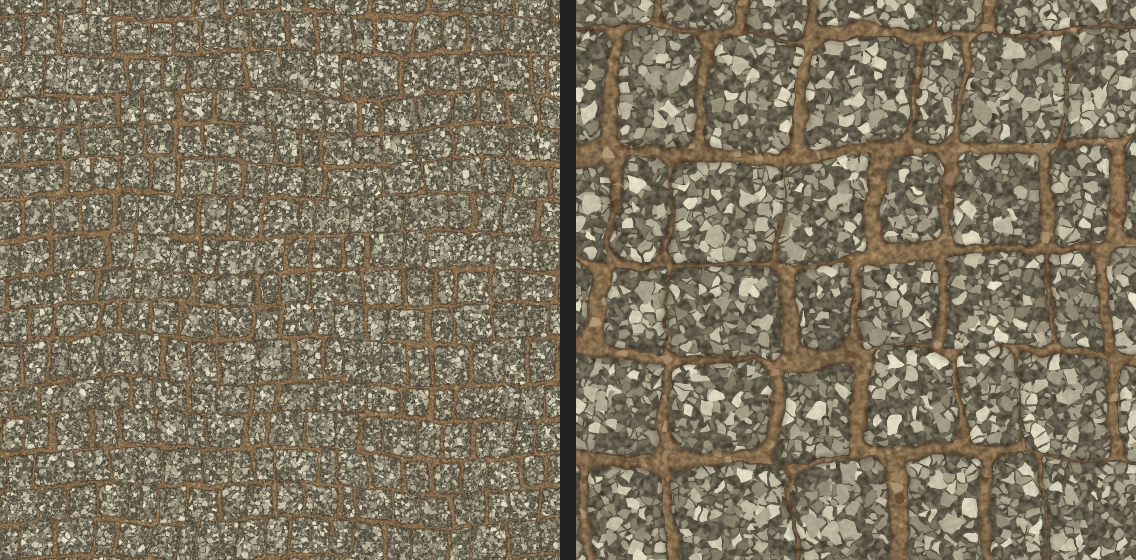
Left: the whole. Right: its middle third, enlarged.
A WebGL 2 fragment shader for this texture:

```glsl
#version 300 es
precision highp float;
// Worn paving of rough stone setts with sandy joints.
// Jittered rows and columns give rounded blocks; layered Voronoi cells scatter
// angular pale chips in a dark binder, and gradient noise adds the grain.
uniform vec2 u_resolution;
out vec4 fragColor;

const float ROWS = 15.5;
const float ASPECT = 0.83; // mean sett width over row height

float hash(vec2 p) {
  vec3 q = fract(vec3(p.xyx) * 0.1031);
  q += dot(q, q.yzx + 33.33);
  return fract((q.x + q.y) * q.z);
}

vec2 hash2(vec2 p) {
  return vec2(hash(p + 17.3), hash(p + 71.9));
}

float gradientDot(vec2 corner, vec2 offset) {
  float angle = 6.2832 * hash(corner);
  return dot(vec2(cos(angle), sin(angle)), offset);
}

// Gradient noise, roughly -0.7 to 0.7
float noise(vec2 p) {
  vec2 i = floor(p), f = fract(p);
  vec2 w = f * f * f * (f * (f * 6.0 - 15.0) + 10.0);
  vec2 e = vec2(1.0, 0.0);
  float low = mix(gradientDot(i, f), gradientDot(i + e.xy, f - e.xy), w.x);
  float high = mix(gradientDot(i + e.yx, f - e.yx), gradientDot(i + 1.0, f - 1.0), w.x);
  return mix(low, high, w.y);
}

vec2 noise2(vec2 p) {
  return vec2(noise(p), noise(p + 43.7));
}

// Jittered position of dividing line i; it leans along t
float divider(float i, float line, float jitter, float t) {
  vec2 h = hash2(vec2(i, line) + 200.0) - 0.5;
  return i + jitter * h.x + 0.14 * h.y * t;
}

// Interval holding x: lower end, upper end, index
vec3 interval(float x, float line, float jitter, float t) {
  float i = floor(x);
  if (x < divider(i, line, jitter, t)) i -= 1.0;
  else if (x >= divider(i + 1.0, line, jitter, t)) i += 1.0;
  return vec3(divider(i, line, jitter, t), divider(i + 1.0, line, jitter, t), i);
}

float roundedBox(vec2 p, vec2 halfSize, float radius) {
  vec2 q = abs(p) - halfSize + radius;
  return length(max(q, 0.0)) + min(max(q.x, q.y), 0.0) - radius;
}

// Signed distance to the local sett in row units, then its id
vec3 sett(vec2 s) {
  vec3 row = interval(s.y, 5.0, 0.2, 0.0);
  float t = s.y - 0.5 * (row.x + row.y);
  float u = s.x / ASPECT + 7.0 * hash(vec2(row.z, 3.0));
  vec3 col = interval(u, row.z, 0.5, t);
  vec2 id = vec2(col.z, row.z) + 300.0;
  vec2 a = hash2(id), b = hash2(id + 50.0);
  vec2 insetLow = 0.012 + 0.1 * a * a;
  vec2 insetHigh = 0.012 + 0.1 * b * b;
  vec2 low = vec2(col.x * ASPECT, row.x) + insetLow;
  vec2 high = vec2(col.y * ASPECT, row.y) - insetHigh;
  vec2 q = vec2(u * ASPECT, s.y) - 0.5 * (low + high);
  float turn = 0.14 * (hash(id + 90.0) - 0.5);
  q += turn * vec2(-q.y, q.x);
  return vec3(roundedBox(q, 0.5 * (high - low), mix(0.04, 0.16, a.y)), id);
}

// Distance to the nearest Voronoi border, then the cell id
vec3 voronoi(vec2 p) {
  vec2 cell = floor(p), toSite = vec2(0.0), id = cell;
  float nearest = 9.0, border = 9.0;
  for (int k = 0; k < 9; k++) {
    vec2 c = cell + vec2(k % 3, k / 3) - 1.0;
    vec2 r = c + hash2(c) - p;
    if (dot(r, r) < nearest) { nearest = dot(r, r); toSite = r; id = c; }
  }
  for (int k = 0; k < 25; k++) {
    vec2 c = id + vec2(k % 5, k / 5) - 2.0;
    vec2 r = c + hash2(c) - p, gap = r - toSite;
    if (dot(gap, gap) > 1e-5)
      border = min(border, dot(0.5 * (r + toSite), normalize(gap)));
  }
  return vec3(border, id);
}

// Lays angular chips over a base colour; share is the fraction of filled cells
vec3 addChips(vec3 base, vec2 p, float scale, float share, vec3 dull, vec3 pale, float px) {
  vec3 v = voronoi(p * scale);
  float blur = 0.6 * px * scale;
  float shrink = mix(0.04, 0.2, hash(v.yz + 11.0));
  float mask = smoothstep(-blur, blur, v.x - shrink) * step(hash(v.yz + 29.0), share);
  return mix(base, mix(dull, pale, hash(v.yz + 53.0)), mask);
}

void main() {
  float px = 1.0 / u_resolution.y;
  vec2 p = gl_FragCoord.xy * px;

  // Wavy courses and ragged sett outlines
  vec2 s = p * ROWS;
  s += 0.45 * noise2(s * 0.23) + 0.09 * noise2(s * 1.5 + 5.0) + 0.05 * noise2(s * 6.0);
  vec3 block = sett(s);
  float grain = noise(p * 240.0) + 0.7 * noise(p * 420.0 + 8.0);

  // Stone: dark binder with fine, medium and a few coarse chips
  vec2 c = p + 0.0025 * noise2(p * 150.0);
  vec3 stone = vec3(0.365, 0.345, 0.285) + 0.13 * grain;
  stone = addChips(stone, c + 3.0, 235.0, 0.5, vec3(0.43, 0.41, 0.33), vec3(0.72, 0.69, 0.60), px);
  stone = addChips(stone, c, 145.0, 0.42, vec3(0.50, 0.47, 0.39), vec3(0.88, 0.86, 0.76), px);
  stone = addChips(stone, c + 9.0, 98.0, 0.14, vec3(0.60, 0.57, 0.49), vec3(0.90, 0.88, 0.78), px);
  stone *= 0.98 + 0.04 * hash(block.yz + 7.0) + 0.08 * grain;
  stone *= mix(0.84, 1.0, smoothstep(0.0, 0.05, -block.x));

  // Joints: sandy fill with grit, shaded beside the stones
  vec3 sand = vec3(0.52, 0.425, 0.305) * (1.0 + 0.10 * noise(s * 1.2) + 0.36 * grain);
  sand = addChips(sand, c + 6.0, 190.0, 0.25, vec3(0.40, 0.29, 0.19), vec3(0.70, 0.60, 0.46), px);
  sand *= mix(0.68, 1.0, smoothstep(0.0, 0.045, block.x));

  float blur = 0.7 * px * ROWS;
  fragColor = vec4(mix(stone, sand, smoothstep(-blur, blur, block.x)), 1.0);
}
```
